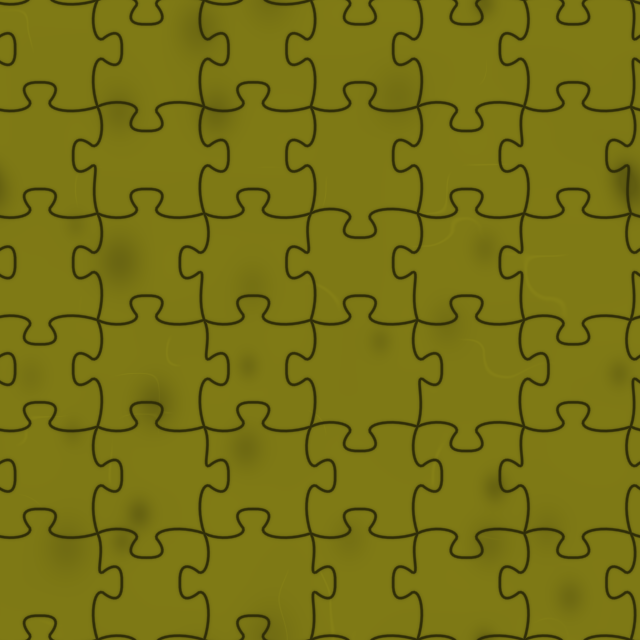
This pattern is drawn by a WebGL 1 fragment shader. Its source:

```glsl
precision highp float;
// Olive jigsaw sheet: six by six interlocking pieces with dark seams and soft stains.
uniform vec2 u_resolution;

float hash(vec2 p) {
  return fract(sin(dot(p, vec2(127.1, 311.7))) * 43758.5453);
}

float noise(vec2 p) {
  vec2 i = floor(p), f = fract(p);
  f = f * f * (3.0 - 2.0 * f);
  return mix(mix(hash(i), hash(i + vec2(1.0, 0.0)), f.x),
             mix(hash(i + vec2(0.0, 1.0)), hash(i + 1.0), f.x), f.y);
}

// Cell index wrapped so the sheet tiles.
vec2 wrapCell(vec2 cell) {
  return floor(mod(cell + 0.5, 6.0));
}

float segmentDistance(vec2 p, vec2 a, vec2 b) {
  vec2 ab = b - a;
  return length(p - a - ab * clamp(dot(p - a, ab) / dot(ab, ab), 0.0, 1.0));
}

vec2 bezier(vec2 a, vec2 b, vec2 c, vec2 d, float t) {
  float s = 1.0 - t;
  return s * s * s * a + 3.0 * s * s * t * b + 3.0 * s * t * t * c + t * t * t * d;
}

// Distance to one seam: x runs along it from 0 to 1, the knob points to +y.
float seamDistance(vec2 p, float bow) {
  float center = 0.46;
  float shoulder = p.x < center ? center : 1.0 - center;
  p.x = abs(p.x - center);
  vec2 top = vec2(0.0, 0.228), neck = vec2(0.095, 0.05);
  vec2 knobPrev = top, armPrev = neck;
  float d = 1.0;
  for (int i = 1; i <= 12; i++) {
    float t = float(i) / 12.0;
    vec2 knob = bezier(top, vec2(0.2, 0.235), vec2(0.16, 0.13), neck, t);
    vec2 arm = bezier(neck, vec2(0.06, -0.03), vec2(0.3, -0.08 * bow), vec2(shoulder, 0.0), t);
    d = min(d, segmentDistance(p, knobPrev, knob));
    d = min(d, segmentDistance(p, armPrev, arm));
    knobPrev = knob;
    armPrev = arm;
  }
  return d;
}

// Seam along the bottom of a cell.
float levelSeam(vec2 p, vec2 cell) {
  float side = hash(wrapCell(cell) + 3.7) < 0.55 ? 1.0 : -1.0;
  return seamDistance(vec2(p.x, p.y * side), 1.0);
}

// Seam along the left of a cell; some of its halves bow the other way.
float uprightSeam(vec2 p, vec2 cell) {
  vec2 id = wrapCell(cell);
  float side = hash(id + 11.3) < 0.38 ? 1.0 : -1.0;
  float upperHalf = step(0.54, p.y);
  float bow = hash(id + 23.9 + 5.0 * upperHalf) < 0.25 ? -1.0 : 1.0;
  return seamDistance(vec2(1.0 - p.y, p.x * side), bow);
}

// Blurred dark spots, with varied size, place and strength.
float stains(vec2 p) {
  vec2 base = floor(p);
  float sum = 0.0;
  for (int j = -1; j <= 1; j++) {
    for (int i = -1; i <= 1; i++) {
      vec2 cell = base + vec2(float(i), float(j));
      vec2 id = wrapCell(cell);
      vec2 center = cell + vec2(hash(id + 31.2), hash(id + 47.8));
      float size = mix(0.11, 0.25, hash(id + 59.1));
      float strength = mix(0.07, 0.2, hash(id + 67.4)) * step(0.25, hash(id + 83.6));
      vec2 q = (p - center) / size * vec2(1.1, 0.9);
      sum += strength * exp(-dot(q, q));
    }
  }
  return min(sum, 0.24);
}

void main() {
  vec2 uv = gl_FragCoord.xy / u_resolution;
  vec2 p = uv * 6.0 - vec2(0.914, 0.0);
  vec2 cell = floor(p), f = fract(p);
  float pixel = 6.0 / min(u_resolution.x, u_resolution.y);

  // The four seams around the piece
  float d = min(levelSeam(f, cell), levelSeam(f - vec2(0.0, 1.0), cell + vec2(0.0, 1.0)));
  d = min(d, min(uprightSeam(f, cell), uprightSeam(f - vec2(1.0, 0.0), cell + vec2(1.0, 0.0))));

  // Stained surface with faint mottling
  vec3 color = vec3(0.497, 0.477, 0.082);
  color *= 1.0 + 0.02 * (noise(p * 1.7) - 0.5);
  color *= 1.0 - stains(p);

  // Sparse pale scuffs
  float contour = abs(noise(p * 2.6 + 9.0) - 0.5);
  float patches = smoothstep(0.7, 0.85, noise(p * 1.9 + 40.0));
  color *= 1.0 + 0.05 * patches * (1.0 - smoothstep(0.0, 0.03, contour));

  // Seam with a slight shaded rim
  color *= 1.0 - 0.12 * exp(-d * d / 0.0006);
  float blur = 0.7 * pixel + 0.002;
  float seam = 1.0 - smoothstep(0.0125 - blur, 0.0125 + blur, d);
  color = mix(color, vec3(0.185, 0.175, 0.033), seam);

  gl_FragColor = vec4(color, 1.0);
}
```
